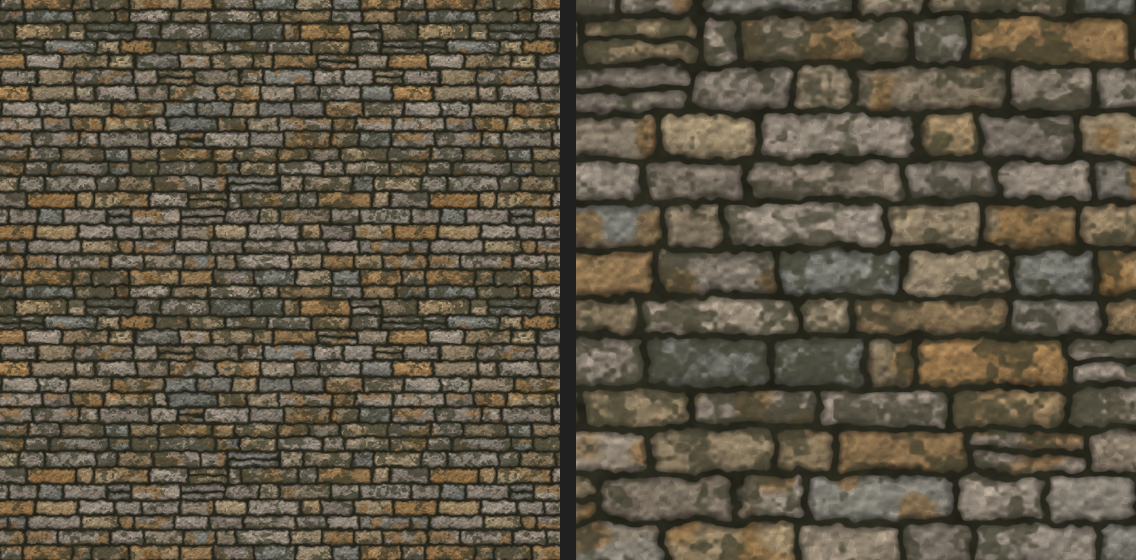
Left: the whole. Right: its middle third, enlarged.
Write a WebGL 1 fragment shader that draws this texture.

```glsl
precision highp float;
// Weathered dry-stone wall: uneven courses of rough, rounded stones with dark joints.
// Jittered grid lines give each stone its size; periodic cellular and value noise
// add grain, lichen and relief, so a patch of 11 by 18 stones tiles exactly.
uniform vec2 u_resolution;

const vec2 PATCH = vec2(552.0, 378.0);  // patch size, with the canvas 768 units wide
const vec2 STONES = vec2(11.0, 18.0);   // stones across and courses down one patch

float hash(vec2 p) {
  vec3 q = fract(p.xyx * 0.1031);
  q += dot(q, q.yzx + 33.33);
  return fract((q.x + q.y) * q.z);
}

// Smooth value noise that wraps after 'period' cells
float noise(vec2 t, vec2 period) {
  vec2 p = t * period, i = floor(p), f = fract(p);
  f = f * f * (3.0 - 2.0 * f);
  vec2 a = mod(i, period), b = mod(i + 1.0, period);
  return mix(mix(hash(a), hash(vec2(b.x, a.y)), f.x),
             mix(hash(vec2(a.x, b.y)), hash(b), f.x), f.y);
}

float layered(vec2 t) {
  return 0.45 * noise(t, vec2(42.0, 32.0)) + 0.33 * noise(t, vec2(97.0, 75.0))
       + 0.22 * noise(t, vec2(211.0, 160.0));
}

// Wrapping cellular noise: distance to the nearest point, and that point's tone
vec2 cellular(vec2 t, vec2 period) {
  vec2 p = t * period, i = floor(p), nearest = vec2(9.0, 0.0);
  for (int y = -1; y <= 1; y++) {
    for (int x = -1; x <= 1; x++) {
      vec2 cell = i + vec2(float(x), float(y)), id = mod(cell, period);
      float d = length(cell + vec2(hash(id + 7.0), hash(id + 19.0)) - p);
      if (d < nearest.x) nearest = vec2(d, hash(id + 31.0));
    }
  }
  return nearest;
}

float courseEdge(float row) {
  return row + 0.22 * (hash(vec2(mod(row, STONES.y), 3.0)) - 0.5);
}

float jointEdge(float column, float row) {
  return column + 0.7 * (hash(vec2(mod(column, STONES.x), row + 41.0)) - 0.5);
}

float roundedBox(vec2 p, vec2 halfSize, float radius) {
  vec2 q = abs(p) - halfSize + radius;
  return length(max(q, 0.0)) + min(max(q.x, q.y), 0.0) - radius;
}

vec3 stoneColour(float pick) {
  vec3 c = mix(vec3(0.44, 0.44, 0.41), vec3(0.53, 0.49, 0.44), smoothstep(0.0, 0.25, pick));
  c = mix(c, vec3(0.54, 0.48, 0.38), smoothstep(0.45, 0.75, pick));
  return mix(c, vec3(0.56, 0.44, 0.29), smoothstep(0.82, 0.98, pick));
}

void main() {
  vec2 uv = gl_FragCoord.xy / u_resolution;
  float pixel = 768.0 / min(u_resolution.x, u_resolution.y);
  vec2 p = vec2(uv.x, 1.0 - uv.y) * 768.0 - vec2(0.0, 54.0);
  vec2 t = p / PATCH;

  // Ragged outlines
  vec2 coarse = vec2(61.0, 43.0), fine = vec2(151.0, 109.0);
  vec2 warp = 3.4 * (vec2(noise(t, coarse), noise(t + 0.37, coarse)) - 0.5)
            + 2.2 * (vec2(noise(t, fine), noise(t + 0.61, fine)) - 0.5);
  vec2 g = (p + warp) / PATCH * STONES;

  // Course, then stone within the course
  float row = floor(g.y);
  row += step(courseEdge(row + 1.0), g.y) - step(g.y, courseEdge(row));
  float rowId = mod(row, STONES.y);
  g.x += 11.0 * hash(vec2(rowId, 87.0));
  float column = floor(g.x);
  column += step(jointEdge(column + 1.0, rowId), g.x) - step(g.x, jointEdge(column, rowId));
  vec2 id = vec2(mod(column, STONES.x), rowId);

  vec2 low = vec2(jointEdge(column, rowId), courseEdge(row));
  vec2 high = vec2(jointEdge(column + 1.0, rowId), courseEdge(row + 1.0));
  vec2 unit = PATCH / STONES;
  vec2 halfSize = 0.5 * (high - low) * unit;
  vec2 local = (g - 0.5 * (low + high)) * unit;

  // A few stones are split into two thin slabs
  if (hash(id + 113.0) > 0.95) {
    halfSize.y *= 0.5;
    local.y = abs(local.y) - halfSize.y;
  }
  halfSize -= 1.5;
  float d = roundedBox(local, halfSize, min(3.2, halfSize.y));

  // Stone tone, rusty stains and grain
  float rough = layered(t);
  vec2 grain = cellular(t, vec2(157.0, 118.0));
  vec3 stone = stoneColour(hash(id + 5.0)) * (0.86 + 0.24 * hash(id + 67.0));
  float rust = smoothstep(0.52, 0.72, noise(t + 0.23, vec2(37.0, 29.0)));
  stone = mix(stone, vec3(0.50, 0.37, 0.21), 0.6 * rust * step(0.68, hash(id + 151.0)));
  stone *= 0.84 + 0.18 * grain.y + 0.16 * rough;

  // Relief lit from above, with darkened rims
  float relief = rough - layered(t - vec2(0.6, 1.8) / PATCH);
  stone *= 1.0 + 0.9 * relief - 0.09 * local.y / halfSize.y;
  stone *= mix(0.62, 1.0, smoothstep(0.0, 3.6, -d));

  // Lichen gathers in bands of courses
  float band = 0.5 + 0.5 * cos(6.2832 * (rowId - 7.7) / 9.0);
  float growth = layered(t + 0.43) + 0.17 * band + 0.14 * (hash(id + 29.0) - 0.5);
  float lichen = smoothstep(0.58, 0.74, growth) * (0.65 + 0.35 * grain.y);
  stone = mix(stone, vec3(0.22, 0.22, 0.16), 0.78 * lichen);

  vec3 joint = vec3(0.15, 0.15, 0.11) * (0.7 + 0.6 * rough);
  float soft = 0.4 + 0.5 * pixel;
  gl_FragColor = vec4(mix(stone, joint, smoothstep(-soft, soft, d)), 1.0);
}
```
